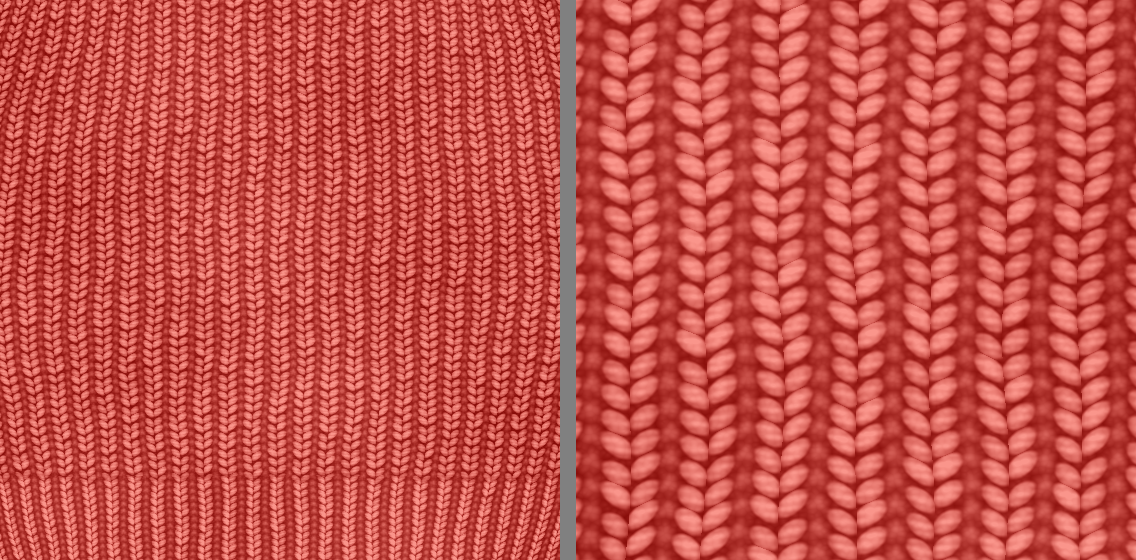
Left: the whole. Right: its middle third, enlarged.
This texture is drawn by a WebGL 1 fragment shader. Its source:

```glsl
precision highp float;
uniform vec2 u_resolution;

#define RIBS 22.2
#define BODY_ROWS 66.0
#define HEM_ROWS 80.0
#define HEM_TOP 0.147
#define BOW 0.6
#define WEAR 0.16
#define FUZZ 0.16
#define SHADOW_RED vec3(0.53, 0.045, 0.03)
#define LIT_CORAL vec3(0.98, 0.585, 0.545)

float hash(vec2 p) {
  return fract(sin(dot(p, vec2(127.1, 311.7))) * 4375.85);
}

// Distance to the nearest scattered point
float cellular(vec2 p) {
  vec2 cell = floor(p);
  float nearest = 2.0;
  for (int j = -1; j <= 1; j++) {
    for (int i = -1; i <= 1; i++) {
      vec2 c = cell + vec2(float(i), float(j));
      vec2 point = c + vec2(hash(c), hash(c + 37.0));
      nearest = min(nearest, distance(p, point));
    }
  }
  return nearest;
}

// Ribs crowd together at the outer edges above and below the middle
float ribCoord(vec2 p) {
  float x = p.x - 0.5 - 0.012 * (p.y - 0.5);
  float rise = (p.y - 0.52) * 2.0;
  float u = RIBS * x * (1.0 + rise * rise * (0.04 + BOW * x * x));
  u += 0.05 * sin(p.y * 17.0 + p.x * 9.0) + 0.03 * sin(p.y * 43.0 - p.x * 31.0);
  return u + 0.5;
}

// Overlapping slanted loops on both sides of a rib: x = height, y = tone
vec2 stitches(float q, float v, float rib, float aspect, float hem) {
  float side = step(0.0, q);
  vec2 slant = normalize(vec2(1.0, mix(0.8, 1.0, hem)));
  float reach = mix(0.52, 0.46, hem);
  vec2 best = vec2(-1.0, 0.0);
  for (int i = -1; i <= 1; i++) {
    float row = floor(v) + float(i);
    float rnd = hash(vec2(rib * 2.0 + side, row));
    vec2 d = vec2(abs(q) * aspect - reach, v - row - 0.5);
    d.y -= 0.22 * (rnd - 0.5) + 0.2 * (side - 0.5);
    float along = dot(d, slant);
    float across = slant.x * d.y - slant.y * d.x;
    float len = 0.76 + 0.1 * rnd;
    float height = 1.0 - along * along / (len * len) - across * across / 0.21;
    float strands = sin(across * 15.0 + along * 9.0 + rnd * 6.3);
    float tone = 0.3 + 0.58 * height + 0.22 * across + 0.07 * strands + WEAR * (rnd - 0.5);
    if (height > best.x) best = vec2(height, tone);
  }
  return best;
}

// Recessed purl loops between the ribs
float grooveTone(float a, float v, float hem) {
  float bump = 0.5 + 0.5 * sin(6.2832 * (v + 0.35) + 1.5 * sin(a * 9.0));
  float centre = smoothstep(0.3, 0.5, a);
  return 0.06 + 0.06 * hem + (0.12 + 0.32 * bump) * centre;
}

vec3 yarnColor(float t) {
  t = clamp(t, 0.0, 1.0);
  float warm = t * (1.3 - 0.3 * t);
  return mix(SHADOW_RED, LIT_CORAL, vec3(warm, t, t));
}

void main() {
  vec2 p = gl_FragCoord.xy / u_resolution;
  float u = ribCoord(p);
  float rib = floor(u);
  float q = fract(u) - 0.5;
  float ribRnd = hash(vec2(rib, 5.0));

  // Body and hem differ in row height and rib width
  float edge = HEM_TOP + 0.008 * (ribRnd - 0.5);
  float hem = 1.0 - smoothstep(edge - 0.001, edge + 0.001, p.y);
  float rows = mix(BODY_ROWS, HEM_ROWS, step(0.5, hem));
  float x = p.x - 0.5;
  float v = rows * (p.y + 0.03 * x * x) + 0.15 * sin(p.x * 23.0);

  // Raised ribs over the dark grooves
  vec2 loops = stitches(q, v + ribRnd, rib, mix(2.95, 3.3, hem), hem);
  float cover = smoothstep(0.0, 0.5, loops.x);
  float tone = mix(grooveTone(abs(q), v, hem), loops.y, cover);
  tone *= mix(0.84, 1.0, smoothstep(0.0, 0.06, abs(q)));

  // Smooth ridge along hem ribs, shadow where the hem begins
  float ridge = (q + 0.09) / 0.08;
  tone += 0.2 * hem * exp(-ridge * ridge);
  float seam = (p.y - edge) / 0.006;
  tone *= 1.0 - 0.28 * exp(-seam * seam);

  // Fibre fuzz and slow changes of light
  tone += FUZZ * (0.45 - cellular(p * vec2(210.0, 260.0)));
  tone += 0.03 * sin(p.x * 11.0 + p.y * 5.0) + 0.02 * sin(p.y * 19.0 - p.x * 7.0);
  tone += 0.05 - 0.25 * x * x;

  gl_FragColor = vec4(yarnColor(tone), 1.0);
}
```
